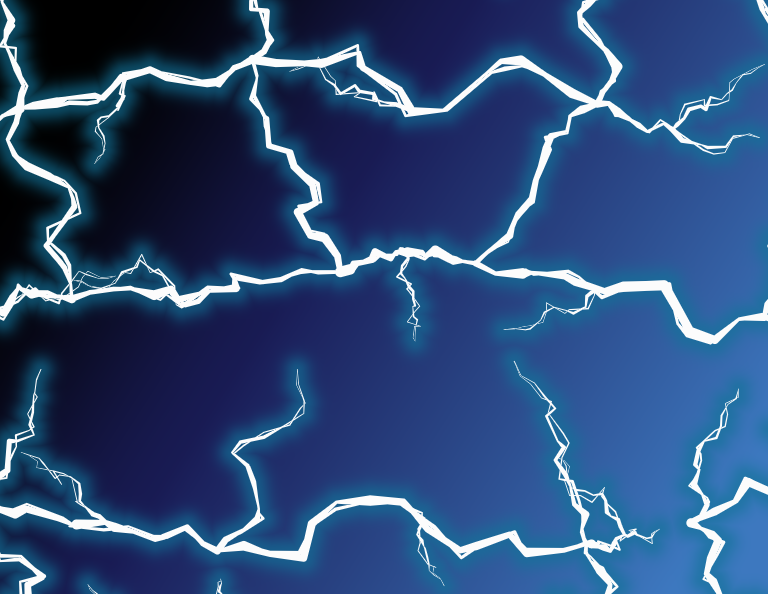
This background is drawn by a Shadertoy shader. Its source:

```glsl
#define CELL vec2(0.40, 0.31)
#define JITTER 0.72
#define STEPS 14
#define WIDTH 0.0062
#define BEND 0.42
#define KINK 0.075
#define FRAY 0.026
#define GLOW_RADIUS 0.023
#define GLOW_COLOR vec3(0.07, 0.45, 0.60)
#define NAVY vec3(0.10, 0.11, 0.34)
#define BLUE vec3(0.24, 0.47, 0.75)
#define SEED vec2(5.3, 3.7)

vec2 hash2(vec2 p) {
    vec3 q = fract(p.xyx * vec3(0.1031, 0.1030, 0.0973));
    q += dot(q, q.yzx + 33.33);
    return fract((q.xx + q.yz) * q.zy);
}

float gradientCorner(vec2 cell, vec2 offset) {
    return dot(hash2(cell) * 2.0 - 1.0, offset);
}

float gradientNoise(vec2 p) {
    vec2 i = floor(p), f = fract(p), e = vec2(0.0, 1.0);
    vec2 u = f * f * (3.0 - 2.0 * f);
    return mix(mix(gradientCorner(i, f), gradientCorner(i + e.yx, f - e.yx), u.x),
               mix(gradientCorner(i + e.xy, f - e.xy), gradientCorner(i + e.yy, f - e.yy), u.x), u.y);
}

// Vertex of a jagged bolt: position in xy, half width in z
vec3 joint(vec2 a, vec2 b, int index, float seed, float strand) {
    float t = float(index) / float(STEPS);
    float pin = min(1.0, 5.0 * t * (1.0 - t));
    vec2 along = b - a, normal = vec2(-along.y, along.x);
    vec2 id = vec2(float(index), seed);
    vec2 kink = (hash2(id) - 0.5) * KINK * length(along);
    vec2 fray = (hash2(id + vec2(31.0, 7.0)) - 0.5) * FRAY * strand;
    float bend = gradientNoise(vec2(t * 3.0, seed)) * BEND;
    float chunk = hash2(id + 57.0 + 13.0 * strand).x;
    float radius = WIDTH * mix(0.35 + 1.1 * chunk, 0.25 + 0.4 * chunk, strand);
    return vec3(a + along * t + pin * (normal * bend + kink + fray), radius);
}

// Signed distance to a capsule whose radius varies along its length
float capsule(vec2 p, vec3 a, vec3 b) {
    vec2 along = b.xy - a.xy;
    float t = clamp(dot(p - a.xy, along) / max(dot(along, along), 1e-6), 0.0, 1.0);
    return length(p - a.xy - along * t) - mix(a.z, b.z, t);
}

// Two frayed strands; taper = 1 thins the bolt to a point
float bolt(vec2 p, vec2 a, vec2 b, float seed, float weight, float taper) {
    float d = 1.0;
    if (capsule(p, vec3(a, 0.0), vec3(b, 0.0)) > 0.15) return d;
    for (int s = 0; s < 2; s++) {
        vec3 previous = joint(a, b, 0, seed, float(s));
        previous.z *= weight;
        for (int i = 1; i <= STEPS; i++) {
            vec3 next = joint(a, b, i, seed, float(s));
            next.z *= weight * (1.0 - 0.9 * taper * float(i) / float(STEPS));
            d = min(d, capsule(p, previous, next));
            previous = next;
        }
    }
    return d;
}

vec2 node(vec2 id) {
    return (id + 0.5 + JITTER * (hash2(id + 11.0) - 0.5)) * CELL;
}

// Jittered grid of linked bolts with loose ends and side twigs
float lightning(vec2 p) {
    float d = 1.0;
    vec2 home = floor(p / CELL);
    for (int y = -2; y <= 1; y++) {
        for (int x = -2; x <= 1; x++) {
            vec2 id = home + vec2(x, y);
            vec2 chance = hash2(id + 71.0), shape = hash2(id + 23.0);
            vec2 loose = step(vec2(0.82, 0.62), chance);
            float seed = 90.0 * shape.x + 0.37;
            vec2 a = node(id);
            vec2 right = mix(a, node(id + vec2(1, 0)), 1.0 - 0.3 * loose.x);
            vec2 up = mix(a, node(id + vec2(0, 1)), 1.0 - 0.35 * loose.y);
            d = min(d, bolt(p, a, right, seed, 1.0, loose.x));
            d = min(d, bolt(p, a, up, seed + 19.4, 0.9, loose.y));

            vec2 root = joint(a, right, STEPS / 2, seed, 0.0).xy;
            float angle = 6.2832 * shape.y;
            vec2 tip = root + vec2(0.23 * cos(angle), 0.15 * sin(angle));
            d = min(d, bolt(p, root, tip, seed + 41.8, 0.55, 1.0));
        }
    }
    return d;
}

void mainImage(out vec4 fragColor, in vec2 fragCoord) {
    vec2 uv = fragCoord / iResolution.xy;
    float pixel = 1.0 / iResolution.y;

    // Diagonal sky from black through navy to blue
    float slope = uv.x + 0.5 * (1.0 - uv.y);
    vec3 color = NAVY * smoothstep(0.15, 0.68, slope);
    color = mix(color, BLUE, clamp((slope - 0.62) / 0.75, 0.0, 1.0));

    // Soft halo and crisp white core
    float d = lightning(fragCoord * pixel + SEED);
    float halo = max(d, 0.0) / GLOW_RADIUS;
    color = mix(color, GLOW_COLOR, 0.62 * exp(-halo * halo));
    color = mix(color, vec3(0.99), clamp(0.5 - d / pixel, 0.0, 1.0));
    fragColor = vec4(color, 1.0);
}
```
